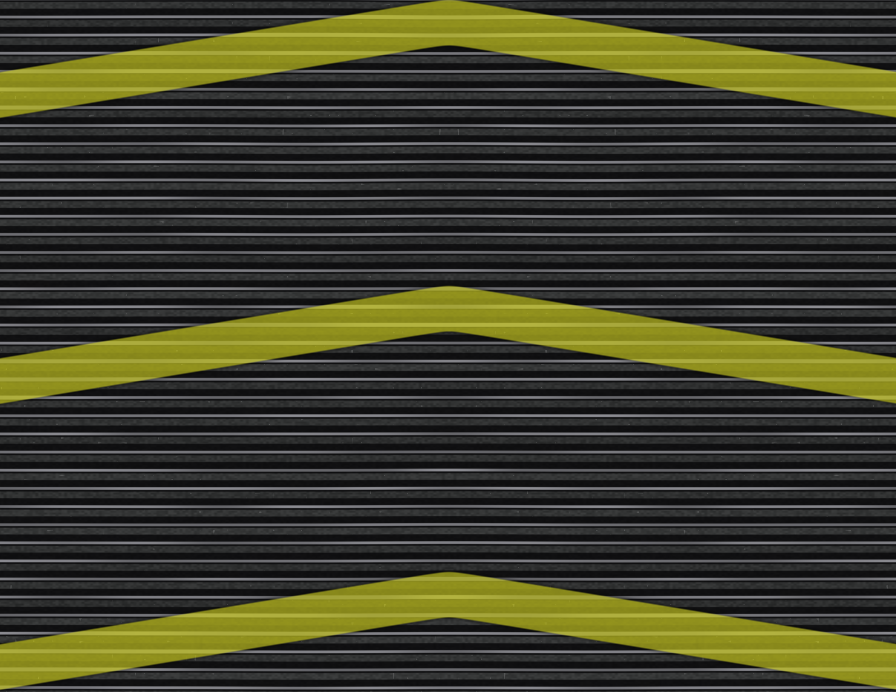
Give the GLSL for this pattern, as a Shadertoy shader.

```glsl
// Ribbed dark rubber sheet crossed by three wide yellow chevrons.

const float RIB_PITCH = 0.0262;       // canvas heights per rib
const float RIB_PHASE = 0.063;
const float CHEVRON_PERIOD = 0.4133;
const float CHEVRON_THICKNESS = 0.0657;
const float CHEVRON_SLOPE = 0.164;

const vec3 GROOVE = vec3(0.06, 0.06, 0.065);
const vec3 RUBBER = vec3(0.195, 0.2, 0.2);
const vec3 GLINT = vec3(0.47, 0.47, 0.49);
const vec3 PAINT = vec3(0.55, 0.55, 0.11);
const vec3 PAINT_GLINT = vec3(0.67, 0.67, 0.24);

float hash(vec2 p) {
    vec3 q = fract(vec3(p.xyx) * 0.1031);
    q += dot(q, q.yzx + 33.33);
    return fract((q.x + q.y) * q.z);
}

float noise(vec2 p) {
    vec2 cell = floor(p);
    vec2 f = fract(p);
    f = f * f * (3.0 - 2.0 * f);
    float low = mix(hash(cell), hash(cell + vec2(1.0, 0.0)), f.x);
    float high = mix(hash(cell + vec2(0.0, 1.0)), hash(cell + 1.0), f.x);
    return mix(low, high, f.y);
}

// Soft-edged interval from lo to hi.
float band(float t, float lo, float hi, float soft) {
    return smoothstep(lo - soft, lo + soft, t) * (1.0 - smoothstep(hi - soft, hi + soft, t));
}

// Signed vertical distance to the nearest chevron, negative inside.
float chevronDistance(vec2 p) {
    const float tipRadius = 0.012;
    float bend = CHEVRON_SLOPE * (length(vec2(p.x, tipRadius)) - tipRadius);
    float offset = p.y - bend - 0.5 * CHEVRON_THICKNESS;
    float nearest = mod(offset + 0.5 * CHEVRON_PERIOD, CHEVRON_PERIOD) - 0.5 * CHEVRON_PERIOD;
    return abs(nearest) - 0.5 * CHEVRON_THICKNESS;
}

void mainImage(out vec4 fragColor, in vec2 fragCoord) {
    float pixel = 1.0 / iResolution.y;
    // Heights from the top; x is measured from the chevron axis.
    vec2 p = vec2(fragCoord.x - 0.5013 * iResolution.x, iResolution.y - fragCoord.y) * pixel;
    vec2 mirrored = vec2(abs(p.x), p.y);

    // Ribs, slightly bowed and mirrored about the axis.
    float bow = 0.0012 * (noise(mirrored * vec2(5.0, 4.0)) - 0.5);
    float rib = (p.y + bow) / RIB_PITCH + RIB_PHASE + 0.25;
    float ribId = floor(rib);
    float t = fract(rib) - 0.25;
    float soft = 0.5 * pixel / RIB_PITCH + 0.015;

    // Uneven gloss along each rib and fine grain on its face.
    float gloss = 0.82 + 0.36 * noise(vec2(mirrored.x * 9.0, ribId * 7.0));
    float tone = 0.9 + 0.2 * hash(vec2(ribId, 4.0));
    float grain = noise(mirrored * vec2(240.0, 380.0)) - 0.5;
    float speck = smoothstep(0.93, 1.0, noise(mirrored * 150.0 + 40.0));

    float face = band(t, 0.17, 0.54, soft);
    float glint = band(t, -0.075, 0.075, soft);
    vec3 rubber = mix(GROOVE, RUBBER * tone, face);
    rubber += face * (0.05 * grain + 0.12 * speck) + 0.015 * grain;
    rubber = mix(rubber, GLINT * gloss, glint);

    // Translucent paint keeps the relief of the ribs.
    float paintGlint = band(t, -0.11, 0.11, soft);
    vec3 paint = PAINT * (0.97 + 0.06 * face + 0.04 * grain);
    paint = mix(paint, PAINT_GLINT * mix(1.0, gloss, 0.3), paintGlint);
    paint += 0.06 * face * speck;

    float d = chevronDistance(p);
    float edge = 0.7 * pixel + 0.0006;
    float coverage = 1.0 - smoothstep(-edge, edge, d);
    float shadow = 0.3 * (1.0 - smoothstep(0.0, 0.006, d));
    vec3 color = mix(rubber * (1.0 - shadow), paint, coverage);
    fragColor = vec4(color, 1.0);
}
```
